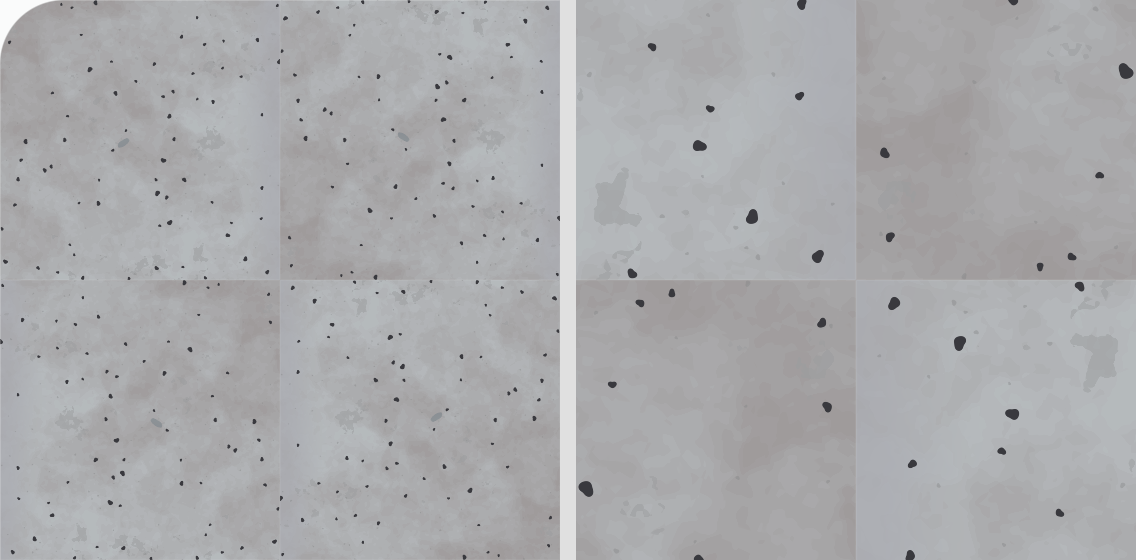
Left: the whole. Right: its middle third, enlarged.
This texture is drawn by a Shadertoy shader. Its source:

```glsl
#define TILES 2.0
#define CORNER_RADIUS 0.115
#define MOTTLE_SCALE 4.5
#define MOTTLE_CONTRAST 1.25
#define TONE_LEVELS 7.0
#define DRIFT 0.5
#define SPOT_GRID 12.0
#define SPOT_DENSITY 0.46
#define SPOT_RADIUS 0.0088
#define SEAM_WIDTH 0.001

const vec3 WARM_GREY = vec3(0.630, 0.617, 0.618);
const vec3 COOL_GREY = vec3(0.704, 0.718, 0.728);
const vec3 LAVENDER  = vec3(0.655, 0.657, 0.685);
const vec3 STAIN     = vec3(0.605, 0.612, 0.618);
const vec3 CHIP      = vec3(0.530, 0.555, 0.575);
const vec3 SPOT      = vec3(0.225, 0.225, 0.245);
const vec3 PAPER     = vec3(0.980, 0.985, 0.985);

vec3 hash3(vec2 p) {
    vec3 q = fract(vec3(p.xyx) * vec3(0.1031, 0.1030, 0.0973));
    q += dot(q, q.yxz + 33.33);
    return fract((q.xxy + q.yzz) * q.zyx);
}

// Cellular noise: random cell values blended by distance to each cell point
float cellNoise(vec2 p) {
    vec2 cell = floor(p);
    float sum = 0.0, total = 0.0;
    for (int y = -1; y <= 1; y++)
    for (int x = -1; x <= 1; x++) {
        vec2 id = cell + vec2(x, y);
        vec3 h = hash3(id + 57.0);
        vec2 d = id + h.xy - p;
        float weight = exp(-14.0 * dot(d, d));
        sum += weight * h.z;
        total += weight;
    }
    return sum / total;
}

// Ragged layered noise, centred on zero
float mottle(vec2 p) {
    float sum = 0.0, amp = 0.42;
    for (int i = 0; i < 5; i++) {
        sum += amp * (cellNoise(p) - 0.5);
        p = mat2(1.6, 1.2, -1.2, 1.6) * p + 11.7;
        amp *= 0.72;
    }
    return sum;
}

// Flat steps with softened risers
float posterize(float v, float soft) {
    v *= TONE_LEVELS;
    return (floor(v) + smoothstep(0.5 - soft, 0.5 + soft, fract(v))) / TONE_LEVELS;
}

// Scattered irregular spots, at most one per grid cell
float spots(vec2 p, float grid, float density, float radius, float px) {
    vec2 cell = floor(p * grid);
    float cover = 0.0;
    for (int y = -1; y <= 1; y++)
    for (int x = -1; x <= 1; x++) {
        vec2 id = cell + vec2(x, y);
        vec3 place = hash3(id + grid * 3.0);
        vec3 form = hash3(id + grid * 7.0 + 19.0);
        vec2 d = p - (id + place.xy) / grid;
        float a = atan(d.y, d.x) + 6.283 * form.x;
        float outline = 1.0 + 0.16 * cos(2.0 * a) + 0.1 * sin(3.0 * a + 9.0 * form.z);
        float r = radius * mix(0.5, 1.0, form.y * form.y) * outline;
        float inside = 1.0 - smoothstep(-0.6 * px, 0.6 * px, length(d) - r);
        cover = max(cover, inside * step(place.z, density));
    }
    return cover;
}

void mainImage(out vec4 fragColor, in vec2 fragCoord) {
    vec2 uv = fragCoord / iResolution.xy;
    float px = TILES / iResolution.y;

    // Mirrored copies: right column flips vertically, lower row horizontally
    vec2 tile = mod(floor(uv * TILES), 2.0);
    vec2 local = fract(uv * TILES);
    vec2 p = mix(local, 1.0 - local, vec2(1.0 - tile.y, tile.x));

    // Concrete tone: diagonal drift plus stepped mottling
    float rough = mottle(p * MOTTLE_SCALE);
    float drift = 0.57 + DRIFT * (0.8 * p.x - p.y + 0.1);
    float tone = posterize(drift + MOTTLE_CONTRAST * rough, min(0.45, 30.0 * px));
    vec3 col = mix(WARM_GREY, COOL_GREY, clamp(tone, -0.1, 1.1));
    col = mix(col, LAVENDER, 0.6 * smoothstep(0.86, 1.0, p.x + 0.1 * rough));

    // Darker ragged stains and one slanted chip
    float stain = mottle(p * 7.0 + 31.0);
    col = mix(col, STAIN, 0.5 * smoothstep(0.3, 0.3 + 12.0 * px, stain));
    vec2 c = mat2(0.85, -0.53, 0.53, 0.85) * (p - vec2(0.44, 0.49));
    float chip = length(c / vec2(1.0, 0.45)) - 0.029 + 0.03 * stain;
    col = mix(col, CHIP, 0.85 * (1.0 - smoothstep(-px, px, chip)));

    // Faint specks, then dark spots
    col = mix(col, STAIN * 0.85, 0.4 * spots(p, 17.0, 0.35, 0.0035, px));
    col = mix(col, SPOT, spots(p, SPOT_GRID, SPOT_DENSITY, SPOT_RADIUS, px));

    // Pale hairline at the tile joints
    vec2 edge = min(local, 1.0 - local);
    float seam = 1.0 - smoothstep(0.0, SEAM_WIDTH + px, min(edge.x, edge.y));
    col = mix(col, PAPER, 0.08 * seam);

    // Rounded upper left corner
    vec2 q = max(CORNER_RADIUS - vec2(uv.x, 1.0 - uv.y), 0.0);
    float outside = smoothstep(-0.5 * px, 0.5 * px, length(q) - CORNER_RADIUS);
    fragColor = vec4(mix(col, PAPER, outside), 1.0);
}
```
